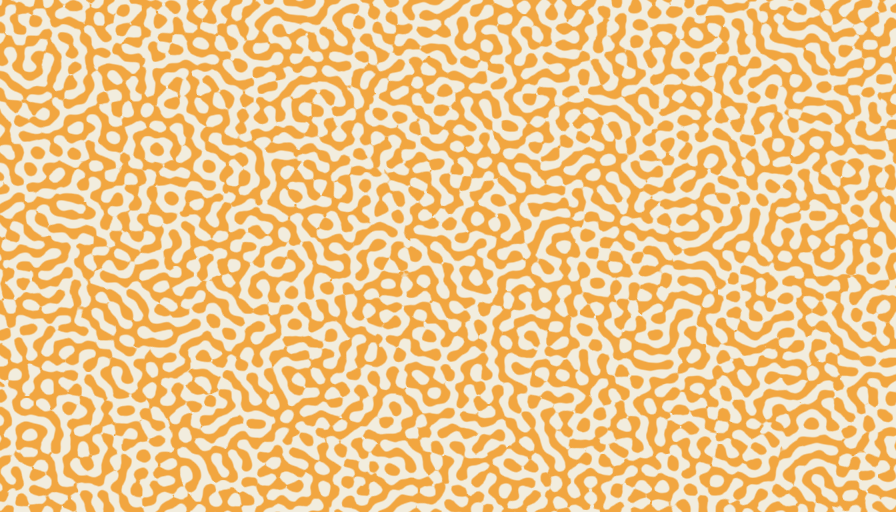
A Shadertoy shader for this pattern:

```glsl
const float TAU = 6.2831853;
const float PERIODS = 31.5; // stripes over the canvas height
const int WAVES = 22;

// xy: wave vector, z: phase
vec3 waves[WAVES];

float hash(float n) {
    n = fract(n * 0.1031);
    n *= n + 33.33;
    n *= n + n;
    return fract(n);
}

// Waves of nearly equal length, spread evenly over all directions
void buildWaves() {
    for (int i = 0; i < WAVES; i++) {
        float id = float(i);
        float angle = 0.5 * TAU * (id + hash(id + 7.3)) / float(WAVES);
        float frequency = TAU * mix(0.88, 1.12, hash(id + 61.7));
        waves[i] = vec3(frequency * vec2(cos(angle), sin(angle)), TAU * hash(id + 131.9));
    }
}

// Random labyrinth of unit variance: x is its height, yz its scaled slope
vec3 labyrinth(vec2 p) {
    vec3 sum = vec3(0.0);
    for (int i = 0; i < WAVES; i++) {
        float phase = dot(p, waves[i].xy) + waves[i].z;
        sum += vec3(cos(phase), -sin(phase) * waves[i].xy / TAU);
    }
    return sum * sqrt(2.0 / float(WAVES));
}

// Ridges of even height; weak spots, where two pinch, are pushed to one side
float ridges(vec2 p, float side) {
    vec3 field = labyrinth(p);
    float strength = dot(field, field);
    return (field.x + 0.65 * side * exp(-3.0 * strength)) / sqrt(0.3 + strength);
}

// Mean of the ridges on a circle around p
float ringMean(vec2 p, float radius, int taps, float side) {
    float sum = 0.0;
    for (int i = 0; i < taps; i++) {
        float angle = TAU * (float(i) + 0.5) / float(taps);
        sum += ridges(p + radius * vec2(cos(angle), sin(angle)), side);
    }
    return sum / float(taps);
}

// One reaction step: inhibit at half a period, activate at a full one
float reaction(vec2 p) {
    float side = clamp(5.0 * labyrinth(0.37 * p + 40.0).x, -1.0, 1.0);
    return 0.7 * ridges(p, side)
         - 1.3 * ringMean(p, 0.5, 12, side)
         + 0.6 * ringMean(p, 1.0, 16, side);
}

void mainImage(out vec4 fragColor, in vec2 fragCoord) {
    buildWaves();

    // One unit is one stripe period
    float pixel = PERIODS / iResolution.y;
    float level = reaction(fragCoord * pixel) - 0.02;

    // Edge softened over about one pixel
    float slope = length(vec2(dFdx(level), dFdy(level)));
    float edge = 1.15 * max(slope, 2.0 * pixel);
    float worm = smoothstep(-edge, edge, level);

    vec3 cream = vec3(0.95, 0.93, 0.87);
    vec3 orange = vec3(0.95, 0.65, 0.25);
    fragColor = vec4(mix(cream, orange, worm), 1.0);
}
```
